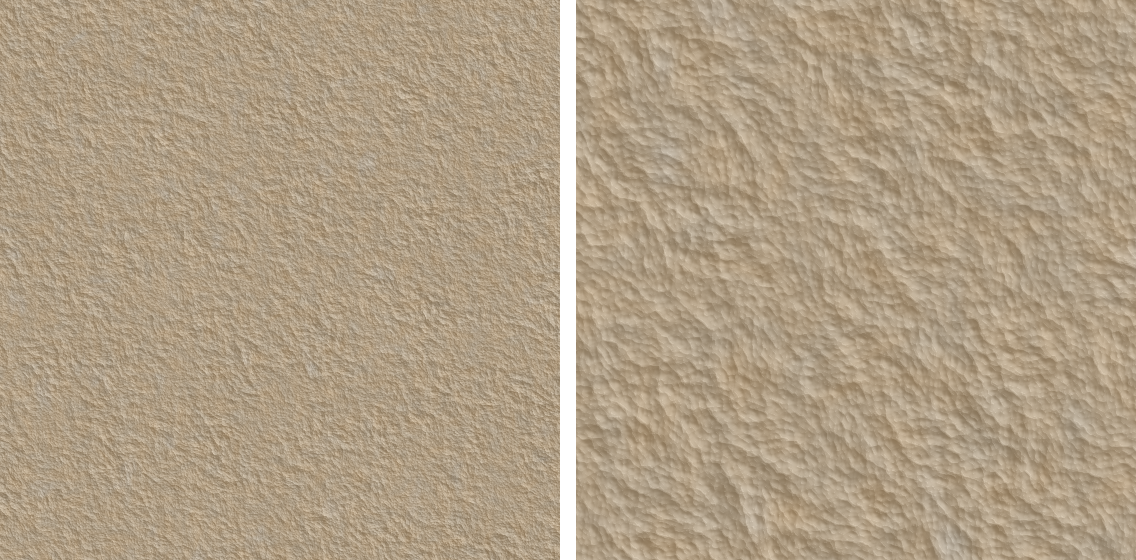
Left, the full canvas; right, a detail of the centre.
Reproduce this texture procedurally as a WebGL 1 fragment shader.

```glsl
precision highp float;
uniform vec2 u_resolution;

const mat2 TURN = mat2(0.8, 0.6, -0.6, 0.8);

vec2 hash2(vec2 cell) {
  vec2 k = vec2(dot(cell, vec2(127.1, 311.7)), dot(cell, vec2(269.5, 183.3)));
  return fract(sin(k) * 43758.5453);
}

// Distance to the nearest scattered point: pits parted by sharp ridges
float cellular(vec2 p) {
  vec2 base = floor(p);
  vec2 f = p - base;
  float nearest = 8.0;
  for (int y = -1; y <= 1; y++) {
    for (int x = -1; x <= 1; x++) {
      vec2 offset = vec2(float(x), float(y));
      vec2 d = offset + hash2(base + offset) - f;
      nearest = min(nearest, dot(d, d));
    }
  }
  return sqrt(nearest + 0.003);
}

// Soft irregular patches from layered, bent sines
float mottle(vec2 p) {
  float sum = 0.0;
  float weight = 0.7;
  for (int i = 0; i < 5; i++) {
    p = TURN * p * 1.4 + 1.7;
    p += 0.7 * sin(p.yx * 0.63 + 2.1);
    sum += weight * sin(p.x) * sin(p.y);
    weight *= 0.82;
  }
  return sum;
}

// Chipped stone surface, slightly stretched along the falling diagonal
float stoneHeight(vec2 p, float coarseness) {
  vec2 q = vec2((p.x - p.y) * 0.66, (p.x + p.y) * 0.74);
  q += 0.002 * sin(q.yx * 83.0 + 1.3);
  float height = 0.0;
  float frequency = 35.0;
  for (int i = 0; i < 5; i++) {
    float octave = float(i);
    float slope = min(0.44 + 0.17 * octave, 0.74);
    slope *= mix(coarseness, 1.0, octave / 4.0);
    q = TURN * q + 0.37;
    height += slope * cellular(q * frequency) / frequency;
    frequency *= 1.65;
  }
  return height;
}

void main() {
  vec2 p = gl_FragCoord.xy / min(u_resolution.x, u_resolution.y);

  // Relief lit from the upper right
  float coarseness = 0.88 + 0.42 * mottle(p * 16.0 + 5.0);
  vec2 toLight = 0.0008 * normalize(vec2(0.8, 1.0));
  float center = stoneHeight(p, coarseness);
  float behind = stoneHeight(p - toLight, coarseness);
  float ahead = stoneHeight(p + toLight, coarseness);
  float shade = 1.18 * (behind - ahead) / 0.0016;
  shade /= sqrt(1.0 + 0.08 * shade * shade);

  // Thin pale crests where the surface folds sharply
  float crest = smoothstep(0.35, 1.4, (2.0 * center - behind - ahead) / 0.0008);
  shade += 1.1 * crest - 0.12;

  // Sandy base with ochre stains and pale grey mineral patches
  vec3 color = vec3(0.683, 0.613, 0.514) + shade * vec3(0.050, 0.053, 0.056);
  float stain = mottle(p * 44.0);
  color += stain * vec3(0.008, -0.001, -0.011);
  float mineral = smoothstep(0.5, 1.6, mottle(p * vec2(25.0, 21.0) + 23.0));
  color += mineral * vec3(0.004, 0.016, 0.034);
  color += 0.005 * mottle(p * 9.0 + 11.0);

  gl_FragColor = vec4(color, 1.0);
}
```
